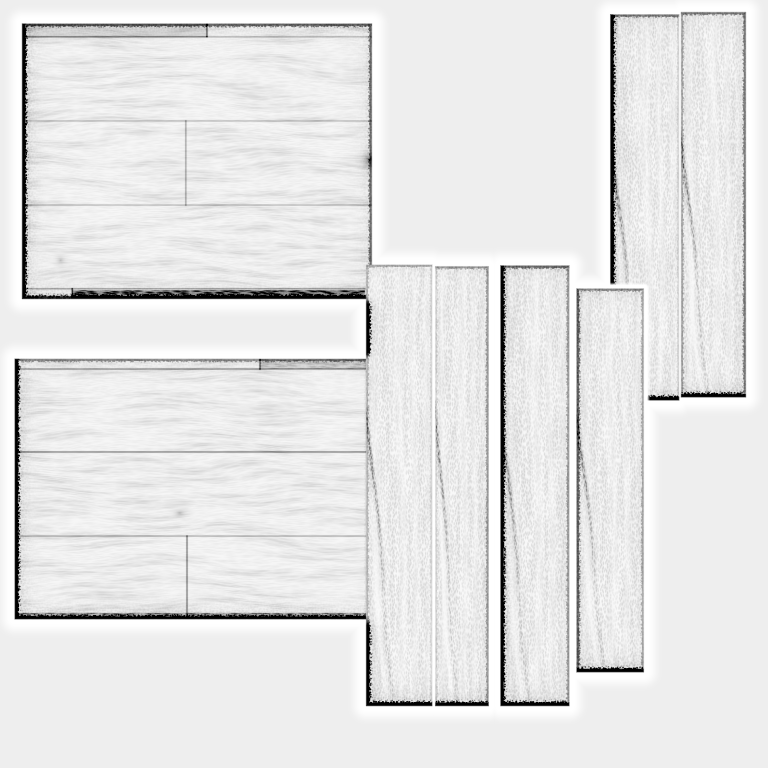
A Shadertoy shader for this texture map:

```glsl
// Boards as left, bottom, right, top
const vec4 boards[8] = vec4[8](
    vec4(.029, .611, .484, .969), vec4(.0195, .194, .477, .5325),
    vec4(.477, .081, .5625, .655), vec4(.567, .081, .636, .653),
    vec4(.652, .081, .741, .654), vec4(.795, .479, .884, .981),
    vec4(.887, .483, .971, .984), vec4(.751, .125, .838, .624));

// Edge darkness in the same order
const vec4 edgeInk[8] = vec4[8](
    vec4(1., .75, .45, .5), vec4(1., .75, .05, .35),
    vec4(1., 1., .1, .25), vec4(.1, 1., .3, .3),
    vec4(.95, 1., .3, .45), vec4(1., 1., .1, .4),
    vec4(.25, 1., .4, .4), vec4(.5, 1., .25, .35));

vec2 hash2(vec2 p) {
    vec3 q = fract(p.xyx * vec3(.1031, .103, .0973));
    q += dot(q, q.yzx + 33.33);
    return fract((q.xx + q.yz) * q.zy);
}

// Cellular noise, bright at the cell points
float cells(vec2 p) {
    vec2 i = floor(p), f = fract(p);
    float d = 1.;
    for (int y = -1; y <= 1; y++)
        for (int x = -1; x <= 1; x++) {
            vec2 g = vec2(x, y);
            d = min(d, length(g + hash2(i + g) - f));
        }
    return 1. - smoothstep(0., .75, d);
}

float boxDistance(vec2 p, vec4 b) {
    vec2 q = abs(p - .5 * (b.xy + b.zw)) - .5 * (b.zw - b.xy);
    return length(max(q, 0.)) + min(max(q.x, q.y), 0.);
}

float seam(vec2 p, vec2 a, vec2 b) {
    float d = boxDistance(p, vec4(a, b)) / .0011;
    return exp(-d * d);
}

float inside(vec2 p, vec4 b) {
    return 1. - smoothstep(-.001, .001, boxDistance(p, b));
}

// Long horizontal fibres
float floorGrain(vec2 p) {
    p.y += .004 * sin(p.x * 15. + 2. * sin(p.y * 31.)) + .002 * sin(p.x * 37. + p.y * 60.);
    float broad = cells(p * vec2(7., 75.));
    float fine = cells(p * vec2(28., 300.) + 9.);
    float hair = cells(p * vec2(70., 520.) + 31.);
    return .025 + .04 * broad * broad + .055 * fine * (.3 + broad) + .025 * hair;
}

// Speckled vertical fibres with slanted growth lines
float plankGrain(vec2 p, vec4 b) {
    vec2 uv = (p - b.xy) / (b.zw - b.xy);
    float v = 1. - uv.y;
    float speck = cells(p * vec2(400., 190.));
    float streak = cells(p * vec2(150., 14.) + 5.);
    float column = .5 + .5 * sin(uv.x * 23. + sin(v * 7.) + 1.5 * sin(uv.x * 9.));
    float slant = uv.x - .6 * (v - .3) - .02 * sin(v * 13.);
    float line = exp(-pow(slant / .025, 2.)) * smoothstep(.28, .36, v);
    float pale = exp(-pow((slant + .1) / .04, 2.)) * smoothstep(.4, .65, v);
    float ink = .015 + .1 * speck * (.45 + .55 * column) + .04 * streak;
    ink += line * mix(.28, .07, smoothstep(.4, .85, v)) * (.5 + speck);
    return ink * (1. - .65 * pale);
}

// Joints and strips of the two wide boards
float joints(vec2 p) {
    float rough = cells(p * vec2(75., 330.) + p.yx * vec2(60., 0.));
    float ink = .4 * seam(p, vec2(.029, .952), vec2(.2695, .952));
    ink += .22 * seam(p, vec2(.2695, .952), vec2(.484, .952));
    ink += .5 * seam(p, vec2(.2695, .953), vec2(.2695, .969));
    ink += .2 * seam(p, vec2(.029, .8425), vec2(.484, .8425));
    ink += .2 * seam(p, vec2(.029, .733), vec2(.484, .733));
    ink += .28 * seam(p, vec2(.242, .733), vec2(.242, .8425));
    ink += .3 * seam(p, vec2(.029, .624), vec2(.475, .624));
    ink += .6 * seam(p, vec2(.094, .611), vec2(.094, .624));
    ink += inside(p, vec4(.094, .611, .475, .622)) * (.3 + .65 * rough);
    ink += .08 * inside(p, vec4(.029, .952, .2695, .969));
    ink += .35 * seam(p, vec2(.0195, .5195), vec2(.477, .5195));
    ink += .5 * seam(p, vec2(.3385, .5195), vec2(.3385, .5325));
    ink += inside(p, vec4(.3385, .5195, .477, .5325)) * (.1 + .12 * rough);
    ink += .4 * seam(p, vec2(.0195, .4115), vec2(.477, .4115));
    ink += .25 * seam(p, vec2(.0195, .302), vec2(.477, .302));
    ink += .42 * seam(p, vec2(.2435, .194), vec2(.2435, .302));
    ink += inside(p, vec4(.0195, .194, .477, .202)) * (.2 + .35 * rough);
    // Knots
    ink += .45 * exp(-length((p - vec2(.481, .792)) * vec2(1., .8)) / .005);
    ink += .2 * exp(-length(p - vec2(.079, .661)) / .004);
    return ink + .25 * exp(-length((p - vec2(.234, .332)) * vec2(.6, 1.)) / .003);
}

void mainImage(out vec4 fragColor, in vec2 fragCoord) {
    vec2 p = fragCoord / iResolution.xy;

    // Pale ground with a white halo around the boards
    float nearest = 1.;
    for (int i = 0; i < 8; i++) nearest = min(nearest, boxDistance(p, boards[i]));
    float shade = mix(.935, 1., 1. - smoothstep(.005, .025, nearest));
    float speck = cells(p * 310.);

    for (int i = 0; i < 8; i++) {
        vec4 b = boards[i], weight = edgeInk[i];
        float d = boxDistance(p, b);
        // The front plank clears a rim over those behind it
        if (i == 7) shade = mix(shade, 1., 1. - smoothstep(.004, .009, d));
        if (d > .003) continue;
        // The first tall plank is dark only beside the open ground
        if (i == 2) weight.x *= .2 + .8 * max(1. - smoothstep(.18, .2, p.y),
            smoothstep(.53, .545, p.y) * (1. - smoothstep(.6, .615, p.y)));

        vec4 depth = vec4(p - b.xy, b.zw - p);
        vec4 reach = mix(vec4(.003), vec4(.0075), weight) * (.75 + .5 * speck);
        vec4 rim = weight * (1. - smoothstep(reach * .4, reach, depth));
        vec4 soft = weight * exp(-max(depth, 0.) / .009) * (.12 + .3 * speck);
        float ink = max(max(rim.x, rim.y), max(rim.z, rim.w)) + dot(soft, vec4(.7));
        ink += i < 2 ? floorGrain(p) + joints(p) : plankGrain(p, b);
        float cover = 1. - smoothstep(-.001, .0015, d);
        shade = mix(shade, clamp(.99 - ink, 0., 1.), cover);
    }
    fragColor = vec4(vec3(shade), 1.);
}
```
